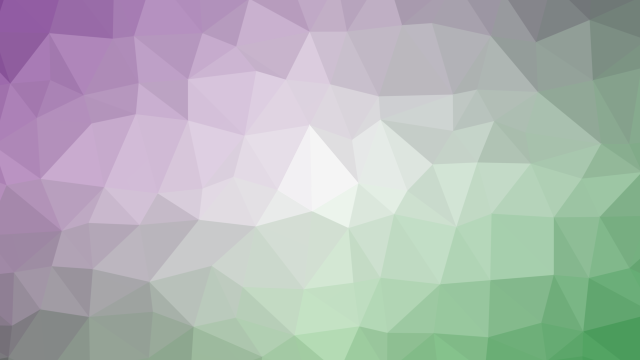
Write a Shadertoy shader that draws this background.

```glsl
// Low-poly backdrop: a jittered grid of triangles, each flat-shaded from a
// smooth colour field that runs from violet (top left) to green (bottom right),
// with grey in the other corners and a pale kite of facets at the centre.

#define GRID      vec2(13.0, 7.45)  // cells across the canvas
#define GRID_LIFT 0.24              // vertical shift of the rows, in cells
#define JITTER    0.33              // largest vertex offset, in cells
#define TONE      0.035             // brightness spread between facets
#define GLOW      0.85              // below 1 widens the pale centre
#define SEED      17.0

// Colour field: corners, edge midpoints and centre
const vec3 TOP_LEFT  = vec3(0.50, 0.27, 0.58);
const vec3 TOP       = vec3(0.77, 0.68, 0.79);
const vec3 TOP_RIGHT = vec3(0.38, 0.43, 0.41);
const vec3 LEFT      = vec3(0.70, 0.54, 0.73);
const vec3 CENTRE    = vec3(0.95, 0.95, 0.95);
const vec3 RIGHT     = vec3(0.55, 0.73, 0.58);
const vec3 LOW_LEFT  = vec3(0.44, 0.45, 0.45);
const vec3 LOW       = vec3(0.65, 0.82, 0.65);
const vec3 LOW_RIGHT = vec3(0.22, 0.58, 0.30);

vec2 hash2(vec2 p) {
    vec3 q = fract(vec3(p.xyx + SEED) * vec3(0.1031, 0.1030, 0.0973));
    q += dot(q, q.yzx + 33.33);
    return fract((q.xx + q.yz) * q.zy);
}

// Blend from either end towards the middle value
vec3 ramp(vec3 start, vec3 middle, vec3 end, float t) {
    float toMiddle = pow(max(1.0 - abs(2.0 * t - 1.0), 0.0), GLOW);
    return mix(t < 0.5 ? start : end, middle, toMiddle);
}

vec3 colourField(vec2 uv) {
    uv = clamp(uv, 0.0, 1.0);
    vec3 low  = ramp(LOW_LEFT, LOW, LOW_RIGHT, uv.x);
    vec3 mid  = ramp(LEFT, CENTRE, RIGHT, uv.x);
    vec3 high = ramp(TOP_LEFT, TOP, TOP_RIGHT, uv.x);
    return ramp(low, mid, high, uv.y);
}

// Mesh vertex: scattered, except for the four corners of the central kite
vec2 node(vec2 id) {
    if (id == vec2(6, 5)) return vec2(6.29, 5.10);
    if (id == vec2(7, 4)) return vec2(7.28, 3.90);
    if (id == vec2(6, 3)) return vec2(6.34, 3.32);
    if (id == vec2(6, 4)) return vec2(5.64, 3.76);
    return id + JITTER * (2.0 * hash2(id) - 1.0);
}

float cross2(vec2 a, vec2 b) { return a.x * b.y - a.y * b.x; }

// Signed distance to the line a-b, positive on its left
float edge(vec2 p, vec2 a, vec2 b) {
    return cross2(normalize(b - a), p - a);
}

// Smooth coverage of a counter-clockwise triangle
float coverage(vec2 p, vec2 a, vec2 b, vec2 c, float blur) {
    if (cross2(b - a, c - a) <= 0.0) return 0.0;
    float inside = min(edge(p, a, b), min(edge(p, b, c), edge(p, c, a)));
    return smoothstep(-blur, blur, inside);
}

// Premultiplied colour of one flat facet
vec4 facet(vec2 p, vec2 a, vec2 b, vec2 c, float blur) {
    vec2 middle = (a + b + c) / 3.0;
    vec2 uv = (middle - vec2(0.0, GRID_LIFT)) / GRID;
    float tone = TONE * (2.0 * hash2(middle * 91.7).x - 1.0);
    return vec4(colourField(uv) + tone, 1.0) * coverage(p, a, b, c, blur);
}

void mainImage(out vec4 fragColor, in vec2 fragCoord) {
    vec2 uv = fragCoord / iResolution.xy;
    vec2 p = uv * GRID + vec2(0.0, GRID_LIFT);
    float blur = 0.7 * GRID.y / iResolution.y;

    // Mesh: split every nearby quad along its shorter diagonal
    vec4 sum = vec4(colourField(uv), 1.0) * 0.001;
    for (int j = -1; j <= 1; j++)
    for (int i = -1; i <= 1; i++) {
        vec2 id = floor(p) + vec2(i, j);
        vec2 a = node(id);
        vec2 b = node(id + vec2(1, 0));
        vec2 c = node(id + vec2(1, 1));
        vec2 d = node(id + vec2(0, 1));
        if (distance(a, c) < distance(b, d))
            sum += facet(p, a, b, c, blur) + facet(p, a, c, d, blur);
        else
            sum += facet(p, a, b, d, blur) + facet(p, b, c, d, blur);
    }
    vec3 colour = sum.rgb / sum.a;

    // Central kite: two pale facets that share an upright fold
    vec2 top = node(vec2(6, 5)), bottom = node(vec2(6, 3));
    float leftHalf  = coverage(p, top, node(vec2(6, 4)), bottom, blur);
    float rightHalf = coverage(p, top, bottom, node(vec2(7, 4)), blur);
    colour = mix(colour, vec3(0.950, 0.941, 0.953), leftHalf);
    colour = mix(colour, vec3(0.961), rightHalf);

    fragColor = vec4(clamp(colour, 0.0, 1.0), 1.0);
}
```
